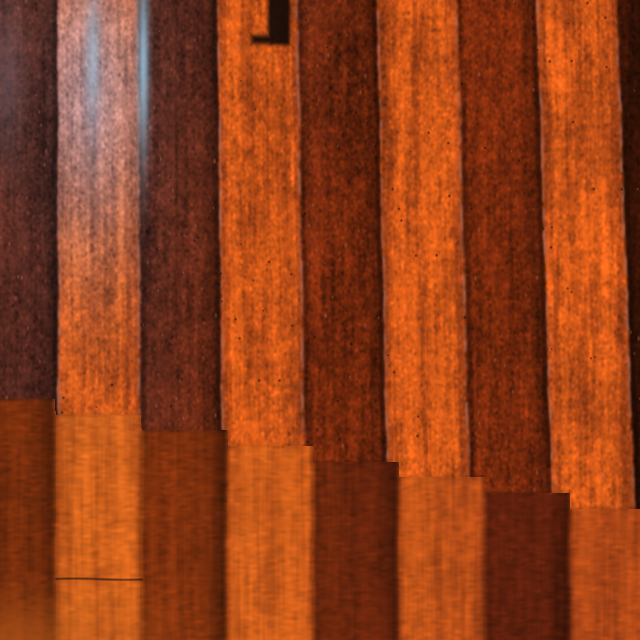
Reproduce this texture procedurally as a WebGL 1 fragment shader.

```glsl
precision highp float;
uniform vec2 u_resolution;

const vec3 ORANGE = vec3(0.79, 0.335, 0.095);
const vec3 AMBER = vec3(0.81, 0.40, 0.12);
const vec3 RUSSET = vec3(0.60, 0.235, 0.09);
const vec3 RED_BROWN = vec3(0.46, 0.16, 0.05);
const vec3 PLUM_BROWN = vec3(0.31, 0.145, 0.11);
const vec3 WARM_BROWN = vec3(0.47, 0.18, 0.05);
const vec3 DEEP_BROWN = vec3(0.37, 0.125, 0.05);
const vec3 DUSTY_PINK = vec3(0.67, 0.42, 0.36);
const vec3 SHEEN = vec3(0.65, 0.58, 0.65);
const vec3 SKY = vec3(0.62, 0.76, 0.86);
const vec3 SOOT = vec3(0.07, 0.035, 0.025);

vec2 hash2(vec2 p) {
  return fract(sin(vec2(dot(p, vec2(127.1, 311.7)), dot(p, vec2(269.5, 183.3)))) * 43758.55);
}

// Nearest feature distance in x, random id of that feature in y
vec2 cellular(vec2 p) {
  vec2 cell = floor(p);
  vec2 best = vec2(8.0, 0.0);
  for (int y = -1; y <= 1; y++) {
    for (int x = -1; x <= 1; x++) {
      vec2 c = cell + vec2(float(x), float(y));
      float d = length(c + hash2(c) - p);
      if (d < best.x) best = vec2(d, hash2(c + 41.0).x);
    }
  }
  return best;
}

// Smooth centred tone: overlapping soft kernels around scattered features
float speckle(vec2 p) {
  vec2 cell = floor(p);
  float sum = 0.0;
  for (int y = -1; y <= 1; y++) {
    for (int x = -1; x <= 1; x++) {
      vec2 c = cell + vec2(float(x), float(y));
      vec2 q = c + hash2(c) - p;
      float k = max(1.0 - dot(q, q), 0.0);
      sum += k * k * (hash2(c + 41.0).x - 0.5);
    }
  }
  return sum;
}

float layeredSines(float x, float phase) {
  float sum = 0.0;
  float amp = 0.5;
  for (int i = 0; i < 4; i++) {
    sum += amp * sin(x + phase);
    x *= 2.17;
    phase = phase * 1.7 + 1.3;
    amp *= 0.65;
  }
  return sum;
}

float bump(float x, float width) {
  return exp(-x * x / (width * width));
}

float glow(vec2 p, vec2 centre, vec2 radius) {
  vec2 q = (p - centre) / radius;
  return exp(-dot(q, q));
}

float box(vec2 p, vec2 centre, vec2 halfSize, float soft) {
  vec2 q = abs(p - centre) - halfSize;
  return 1.0 - smoothstep(-soft, soft, max(q.x, q.y));
}

// Sparse flecks of mixed size: density is the share of cells that carry one
float flecks(vec2 p, float density, float size) {
  vec2 c = cellular(p);
  float r = size * (0.4 + 0.6 * c.y / density);
  return step(c.y, density) * (1.0 - smoothstep(0.0, r, c.x));
}

void main() {
  vec2 uv = gl_FragCoord.xy / u_resolution;
  vec2 p = vec2(uv.x, 1.0 - uv.y); // y runs down from the top edge

  // Planks fan out slightly; past a stepped seam they are wider
  float wobble = 0.01 * layeredSines(p.y * 23.0, 0.4);
  float upperPlank = (p.x - 0.091) / (0.1246 + 0.0052 * p.y) + wobble;
  float lowerPlank = (p.x - 0.087) / 0.134 + wobble;
  float seam = 0.648 + 0.0245 * floor(lowerPlank);
  float lower = smoothstep(seam - 0.005, seam + 0.005, p.y);
  float s = mix(upperPlank, lowerPlank, step(seam, p.y));

  // Signed distance to the nearest joint, positive on dark planks
  float joint = abs(mod(s + 0.5, 2.0) - 1.0) - 0.5;
  float soft = mix(0.03, 0.075, lower);
  float dark = smoothstep(-soft, soft, joint);
  float lightId = floor((s + 0.5) * 0.5);
  float darkId = floor((s - 0.5) * 0.5);

  // Long grain, fibres and mottling
  float grain = layeredSines(s * 11.0 + 0.3 * sin(p.y * 4.0 + lightId), lightId * 2.3 + darkId);
  float fibre = speckle(p * vec2(190.0, 12.0)) + speckle(p * vec2(85.0, 5.0) + 5.0);
  float mottle = speckle(p * mix(vec2(230.0, 190.0), vec2(90.0, 210.0), step(0.5, lower)));
  float blotch = speckle(p * vec2(90.0, 70.0) + 3.0);
  float patches = speckle(p * vec2(24.0, 13.0)) + speckle(p * vec2(11.0, 7.0) + 8.0);
  float texture = 0.05 * grain + 0.16 * fibre + 0.3 * mottle + 0.17 * blotch + 0.13 * patches;
  texture *= mix(1.0, 0.55, lower) * mix(0.9, 1.3, dark);

  // Base tones
  vec3 lightWood = mix(ORANGE, AMBER, 0.8 * lower * (1.0 - p.x));
  float russet = 0.22 - 0.35 * grain - 0.6 * patches - 0.45 * fibre - 0.4 * blotch;
  russet += 0.5 * smoothstep(-0.2, 0.0, joint);
  russet = clamp(russet, 0.0, 0.8) * mix(0.8, 0.4, lower);
  russet += 0.45 * lower * smoothstep(0.5, 0.85, p.x);
  lightWood = mix(lightWood, RUSSET, min(russet, 0.9));
  vec3 darkWood = mix(PLUM_BROWN, RED_BROWN, smoothstep(0.2, 0.65, p.x + 0.2 * p.y));
  darkWood = mix(darkWood, mix(WARM_BROWN, DEEP_BROWN, smoothstep(0.25, 0.75, p.x)), lower);
  darkWood *= 0.95 + 0.1 * hash2(vec2(darkId, 7.0)).x;
  darkWood *= 1.0 - 0.55 * smoothstep(0.955, 0.985, p.x);
  darkWood *= 1.0 - 0.25 * smoothstep(0.7, 1.0, fract(s));
  vec3 wood = mix(lightWood, darkWood, dark) * (1.0 + texture);

  // Shadowed joints with a thin broken pale ridge on the upper planks
  wood *= 1.0 - mix(0.28, 0.12, lower) * bump(joint - 0.04, 0.035);
  float worn = clamp(0.5 + 1.6 * speckle(p * vec2(60.0, 75.0)), 0.0, 1.0);
  wood = mix(wood, DUSTY_PINK, 0.6 * bump(joint + 0.01, 0.022) * worn * (1.0 - lower));
  wood *= 1.0 - 0.08 * bump(p.y - seam, 0.004);

  // Rare pits and faint pale scuffs
  wood = mix(wood, SOOT, 0.6 * flecks(p * vec2(110.0, 100.0), 0.007, 0.5) * (1.0 - lower));
  wood = mix(wood, DUSTY_PINK, 0.4 * flecks(p * vec2(130.0, 75.0) + 9.0, 0.03, 0.5) * (1.0 - lower));

  // Window sheen at the upper left, warm glow at the lower left
  float haze = glow(p, vec2(0.14, 0.14), vec2(0.11, 0.27));
  wood = mix(wood, SHEEN * (1.0 + texture), haze * mix(0.76, 0.14, dark));
  wood = mix(wood, SHEEN * 0.75, 0.4 * dark * glow(p, vec2(0.01, 0.12), vec2(0.03, 0.13)));
  wood = mix(wood, SKY, 0.85 * glow(p, vec2(0.224, 0.1), vec2(0.009, 0.15)));
  wood = mix(wood, SKY, 0.6 * glow(p, vec2(0.145, 0.09), vec2(0.011, 0.1)));
  wood = mix(wood, AMBER * 0.9, 0.55 * glow(p, vec2(0.02, 1.0), vec2(0.2, 0.06)));

  // Crack and burnt notch
  float crackY = 0.905 + 0.001 * sin(p.x * 40.0);
  wood = mix(wood, SOOT, 0.65 * box(p, vec2(0.155, crackY), vec2(0.068, 0.0014), 0.002));
  float notch = box(p, vec2(0.436, 0.02), vec2(0.017, 0.05), 0.005);
  float foot = box(p, vec2(0.423, 0.062), vec2(0.03, 0.007), 0.007);
  wood = mix(wood, SOOT, 0.92 * max(notch, foot));

  gl_FragColor = vec4(clamp(wood, 0.0, 1.0), 1.0);
}
```
